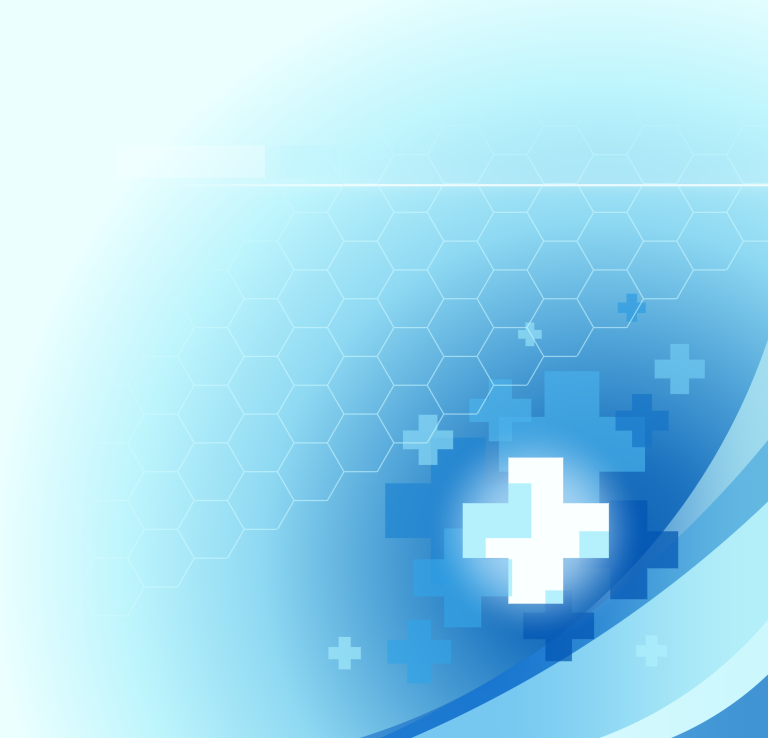
Give the GLSL for this background, as a Shadertoy shader.

```glsl
const vec2 POOL_CENTER = vec2(0.813, 0.241);
const vec2 HEX_ORIGIN = vec2(0.1504, 0.2046);
const float HEX_SIDE = 0.0451;
const float HEX_LINE = 0.0008;
const float ROOT3 = 1.7320508;
const float BEAM_Y = 0.749;
const float ARM_RATIO = 0.375;
const float CROSS_ALPHA = 0.7;
const vec3 HERO_CROSS = vec3(0.726, 0.281, 0.099);
const float HALO_RADIUS = 0.15;

const vec3 DEEP = vec3(0.0, 0.33, 0.70);
const vec3 AZURE = vec3(0.20, 0.64, 0.90);
const vec3 PALE = vec3(0.68, 0.94, 0.99);
const vec3 WHITE = vec3(0.98, 1.0, 1.0);

// Radial ramp from the deep pool to the pale rim
const float STOPS[6] = float[](0.0, 0.15, 0.29, 0.46, 0.64, 0.82);
const vec3 RAMP[6] = vec3[](
    vec3(0.04, 0.36, 0.70), vec3(0.11, 0.45, 0.75), vec3(0.30, 0.63, 0.84),
    vec3(0.56, 0.85, 0.95), vec3(0.74, 0.96, 0.99), vec3(0.92, 1.0, 1.0));

// Waves: circle centre and radius, then colour and alpha at both ends
const vec3 ARCS[5] = vec3[](
    vec3(0.236, 0.811, 0.849), vec3(-0.076, 1.313, 1.440),
    vec3(-0.099, 1.515, 1.651), vec3(0.626, 0.508, 0.541),
    vec3(0.741, 0.400, 0.434));
const vec4 WAVE_LOW[5] = vec4[](
    vec4(0.02, 0.35, 0.75, 0.5), vec4(0.10, 0.47, 0.82, 0.85),
    vec4(0.48, 0.80, 0.95, 0.95), vec4(0.85, 0.98, 1.0, 1.0),
    vec4(0.38, 0.70, 0.91, 1.0));
const vec4 WAVE_HIGH[5] = vec4[](
    vec4(0.68, 0.90, 0.95, 0.85), vec4(0.35, 0.70, 0.88, 0.85),
    vec4(0.72, 0.95, 0.98, 0.95), vec4(0.80, 0.97, 0.99, 1.0),
    vec4(0.25, 0.58, 0.83, 1.0));

// Crosses: centre and reach; the first few show through the hero cross
const int CROSS_COUNT = 14;
const int SHOW_THROUGH = 4;
const vec3 CROSSES[CROSS_COUNT] = vec3[](
    vec3(0.621, 0.308, 0.099), vec3(0.852, 0.255, 0.067),
    vec3(0.757, 0.152, 0.048), vec3(0.627, 0.217, 0.067),
    vec3(0.775, 0.398, 0.099), vec3(0.870, 0.430, 0.036),
    vec3(0.678, 0.444, 0.042), vec3(0.580, 0.404, 0.034),
    vec3(0.921, 0.500, 0.034), vec3(0.856, 0.583, 0.019),
    vec3(0.718, 0.547, 0.016), vec3(0.568, 0.117, 0.043),
    vec3(0.467, 0.115, 0.022), vec3(0.883, 0.118, 0.021));
const float TINTS[CROSS_COUNT] = float[](
    0.3, 0.0, 0.0, 0.5, 0.58, 0.2, 0.6, 0.85, 0.75, 0.45, 0.9, 0.5, 0.95, 1.0);

float hash(float n) { return fract(sin(n * 12.9898) * 43758.5453); }

float fill(float d, float px) { return smoothstep(0.7 * px, -0.7 * px, d); }

float boxDist(vec2 p, vec2 halfSize) {
    vec2 d = abs(p) - halfSize;
    return max(d.x, d.y);
}

float crossDist(vec2 p, vec3 shape) {
    vec2 arm = shape.z * vec2(1.0, ARM_RATIO);
    p -= shape.xy;
    return min(boxDist(p, arm), boxDist(p, arm.yx));
}

float inGrid(vec2 c) {
    return step(-0.1, c.x) * step(c.x / ROOT3 - 0.1, c.y);
}

// Honeycomb outline, kept where a cell on either side lies in the grid
float hexLines(vec2 p, float px) {
    vec2 q = (p - HEX_ORIGIN) / HEX_SIDE;
    vec2 period = vec2(3.0, ROOT3);
    vec2 a = mod(q + 0.5 * period, period) - 0.5 * period;
    vec2 b = mod(q, period) - 0.5 * period;
    vec2 local = dot(a, a) < dot(b, b) ? a : b;
    vec2 slant = vec2(0.5 * ROOT3, 0.5);
    vec2 normal = dot(abs(local), slant) > abs(local.y) ? slant : vec2(0.0, 1.0);
    float d = (0.5 * ROOT3 - dot(abs(local), normal)) * HEX_SIDE;
    vec2 cell = q - local;
    vec2 neighbour = cell + ROOT3 * normal * sign(local);
    return fill(d - HEX_LINE, px) * max(inGrid(cell), inGrid(neighbour));
}

void mainImage(out vec4 fragColor, in vec2 fragCoord) {
    float px = 1.0 / iResolution.y;
    vec2 p = fragCoord * px;

    // Background
    float depth = length(p - POOL_CENTER);
    vec3 col = RAMP[0];
    for (int i = 1; i < 6; i++)
        col = mix(col, RAMP[i], clamp((depth - STOPS[i - 1]) / (STOPS[i] - STOPS[i - 1]), 0.0, 1.0));

    // Light beam with a faint strip of blocks above it
    float strip = fill(boxDist(p - vec2(0.348, 0.781), vec2(0.193, 0.022)), px);
    float blocks = hash(floor(p.x / 0.038));
    col = mix(col, p.x < 0.359 ? WHITE : PALE, strip * (p.x < 0.359 ? 0.3 : 0.25 * blocks));
    float above = p.y - BEAM_Y;
    float beamFade = smoothstep(0.15, 0.5, p.x);
    float glow = 0.2 * exp(-abs(above) / (above > 0.0 ? 0.04 : 0.008));
    col = mix(col, WHITE, beamFade * max(glow, 0.85 * fill(abs(above) - 0.0016, px)));

    // Waves
    float along = smoothstep(0.65, 1.04, p.x);
    for (int i = 0; i < 5; i++) {
        vec2 q = max((p - ARCS[i].xy) * vec2(1.0, -1.0), 0.0);
        vec4 wave = mix(WAVE_LOW[i], WAVE_HIGH[i], along);
        col = mix(col, wave.rgb, wave.a * fill(ARCS[i].z - length(q), px));
    }

    // Scattered crosses
    float through = 0.0;
    for (int i = 0; i < CROSS_COUNT; i++) {
        float cover = fill(crossDist(p, CROSSES[i]), px);
        float tint = 2.0 * TINTS[i];
        vec3 shade = mix(mix(DEEP, AZURE, min(tint, 1.0)), PALE, max(tint - 1.0, 0.0));
        col = mix(col, shade, CROSS_ALPHA * cover);
        if (i < SHOW_THROUGH) through = max(through, cover);
    }

    // Honeycomb, halo and hero cross
    float hexFade = smoothstep(-0.46, -0.24, p.x - p.y) * smoothstep(0.90, 0.72, p.y);
    col = mix(col, vec3(0.82, 0.98, 1.0), 0.6 * hexFade * hexLines(p, px));
    float halo = smoothstep(HALO_RADIUS, 0.05, length(p - HERO_CROSS.xy));
    col = mix(col, vec3(0.72, 0.87, 0.97), 0.8 * halo);
    col = mix(col, mix(WHITE, PALE, 0.9 * through), fill(crossDist(p, HERO_CROSS), px));

    fragColor = vec4(col, 1.0);
}
```
